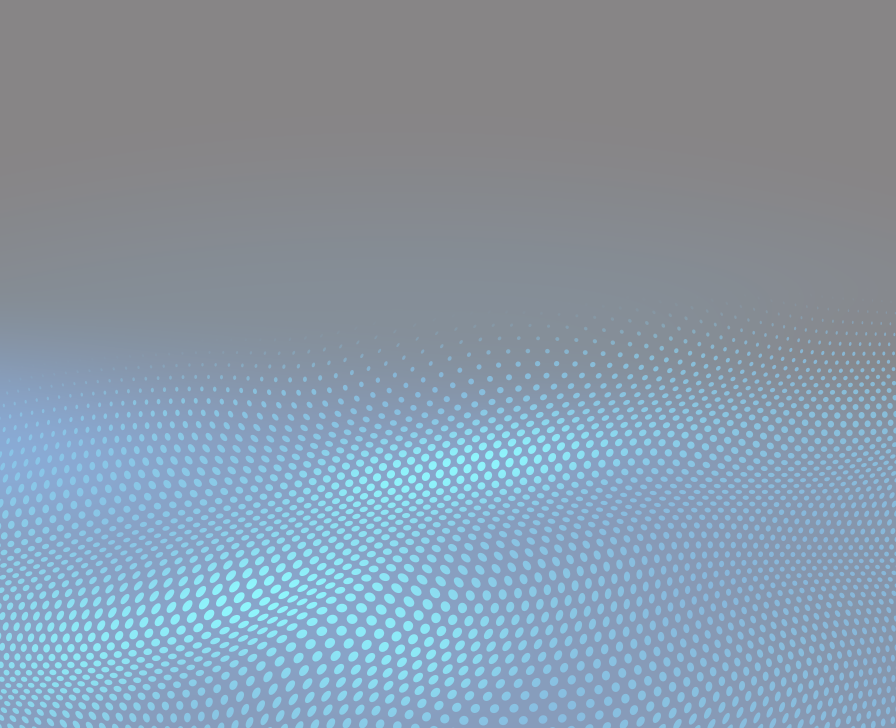
A WebGL 2 fragment shader for this background:

```glsl
#version 300 es
precision highp float;
// A rolling sheet of glowing cyan dots under a grey-blue haze.
// A staggered lattice is bent by soft ridges that squeeze its rows together;
// gradients, tilted Gaussian glows and layered sines set the light and dot size.
uniform vec2 u_resolution;
out vec4 outColor;

const vec3 GREY = vec3(0.53, 0.52, 0.525);
const vec3 SLATE = vec3(0.52, 0.56, 0.60);
const vec3 BLUE = vec3(0.53, 0.61, 0.73);
const vec3 SKY = vec3(0.54, 0.69, 0.87);
const vec3 DOT_DIM = vec3(0.53, 0.75, 0.91);
const vec3 DOT_LIT = vec3(0.56, 0.96, 0.99);

// Soft elliptical glow whose long axis rises with the given slope.
float glow(vec2 p, vec2 centre, vec2 size, float slope) {
    vec2 d = p - centre;
    d.y -= slope * d.x;
    d /= size;
    return exp(-dot(d, d));
}

// Smooth step in the row count: rows crowd where y meets the crest.
float squeeze(float y, float crest, float width, float rows) {
    return rows * tanh((y - crest) / width);
}

float layeredSines(vec2 p) {
    return 0.5 * sin(9.0 * p.x + 14.0 * p.y)
         + 0.3 * sin(17.0 * p.x - 23.0 * p.y + 1.5)
         + 0.2 * sin(31.0 * p.x + 11.0 * p.y + 4.0);
}

// Column and row coordinates of the bent sheet.
vec2 sheet(vec2 p) {
    float d = p.x - 0.45;
    float column = 54.0 * d + 40.0 * d * d * d;
    column += 1.1 * sin(12.0 * p.y + 5.0 * p.x) + 0.5 * sin(25.0 * p.y - 11.0 * p.x);

    float row = 54.0 * (p.y - 0.3) * (1.0 + 0.9 * d * d) - 4.0 * p.x;
    row += 0.5 * sin(11.0 * p.x + 9.0 * p.y);
    float middle = 0.215 + 0.16 * p.x + 0.02 * sin(6.0 * p.x);
    float lower = 0.05 + 0.2 * p.x + 0.1 * smoothstep(0.2, 0.45, p.x);
    float upper = 0.33 + 0.15 * p.x;
    row += squeeze(p.y, middle, 0.036, 2.3);
    row += squeeze(p.y, lower, 0.035, 2.0) * smoothstep(0.55, 0.3, p.x);
    row += squeeze(p.y, upper, 0.04, 1.6) * smoothstep(0.2, 0.45, p.x);
    row += squeeze(p.y, 0.22, 0.04, 1.8) * smoothstep(0.7, 0.95, p.x);
    return vec2(column, row);
}

// Coverage of the staggered dots, with an edge one pixel wide.
float dots(vec2 grid, float radius) {
    vec2 diagonal = vec2(grid.x + 0.5 * grid.y, grid.x - 0.5 * grid.y);
    vec2 cell = fract(diagonal) - 0.5;
    vec2 squash = vec2(1.0, 0.66);
    vec2 local = vec2(0.5 * (cell.x + cell.y), cell.x - cell.y) * squash;
    float dist = length(local);
    vec2 outward = local / max(dist, 0.001) * squash;
    float pixel = length(vec2(dot(outward, dFdx(grid)), dot(outward, dFdy(grid))));
    return clamp((radius - dist) / max(pixel, 0.001) + 0.5, 0.0, 1.0);
}

// Arched grey haze above, blue light on the left and below.
vec3 haze(vec2 p, float light) {
    float arch = p.y + 0.3 * (p.x - 0.45) * (p.x - 0.45);
    vec3 color = mix(GREY, SLATE, smoothstep(0.88, 0.54, arch));
    color = mix(color, GREY, 0.7 * glow(p, vec2(1.02, 0.51), vec2(0.2, 0.1), 0.0));
    color = mix(color, BLUE, smoothstep(0.57, 0.36, p.y + 0.1 * (p.x - 0.4)));
    color = mix(color, SKY, 0.75 * glow(p, vec2(0.0, 0.37), vec2(0.23, 0.1), -0.1));
    color = mix(color, SKY, 0.45 * light);
    return mix(color, SLATE, 0.5 * glow(p, vec2(1.0, 0.2), vec2(0.22, 0.25), 0.0));
}

void main() {
    vec2 p = gl_FragCoord.xy / u_resolution;

    // Light gathered on the raised parts of the sheet.
    float light = glow(p, vec2(0.54, 0.365), vec2(0.22, 0.06), 0.17);
    light += 0.8 * glow(p, vec2(0.27, 0.18), vec2(0.2, 0.08), 0.28);
    light += 0.8 * glow(p, vec2(0.43, 0.11), vec2(0.15, 0.1), 0.0);
    light += 0.4 * glow(p, vec2(0.03, 0.13), vec2(0.15, 0.15), 0.0);
    light = clamp(light, 0.0, 1.0);

    // Dots shrink and fade toward the far edge of the sheet.
    float horizon = 0.49 + 0.2 * p.x - 0.09 * p.x * p.x;
    float depth = horizon - p.y;
    float near = smoothstep(-0.01, 0.19, depth);
    float ripple = layeredSines(p);
    float radius = mix(0.07, 0.235, near) + 0.055 * light + 0.02 * ripple;
    float fade = smoothstep(-0.01, 0.09, depth) * mix(0.75, 1.0, light);

    vec3 background = haze(p, light);
    float shine = clamp(0.3 + 0.8 * light + 0.15 * ripple - 0.2 * p.x, 0.0, 1.0);
    vec3 dotColor = mix(DOT_DIM, DOT_LIT, shine);
    float cover = dots(sheet(p), radius) * fade;
    outColor = vec4(mix(background, dotColor, cover), 1.0);
}
```
